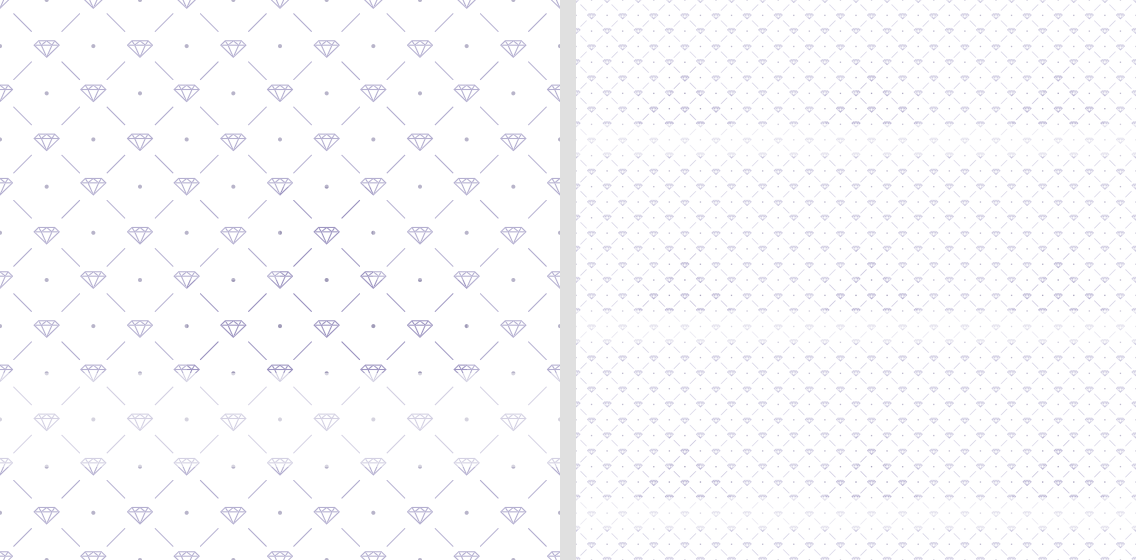
Left: one tile. Right: repeated 3 by 3.
This pattern is drawn by a Shadertoy shader. Its source:

```glsl
// Lavender line-art gems, dots and diagonal dashes in a lattice, tinted cell by cell.

// Lengths are in cells; the canvas is REPEATS cells wide and high.
const float REPEATS     = 6.0;
const float GEM_STROKE  = 0.0058;   // half widths
const float DASH_STROKE = 0.0055;
const float DOT_RADIUS  = 0.0215;

const float GEM_TOP     = 0.088;    // gem heights, from its centre
const float GEM_BELT    = 0.041;
const float GEM_TIP     = -0.088;
const float CROWN_HALF  = 0.086;    // gem half widths
const float BELT_HALF   = 0.134;
const float FACET_HALF  = 0.057;

const float DASH_NEAR   = 0.164;    // dash ends, from the cell centre
const float DASH_FAR    = 0.352;

const vec2 GEM_A = vec2(0.5, 0.475);
const vec2 GEM_B = vec2(0.0, 0.0);
const vec2 DOT_A = vec2(0.0, 0.506);
const vec2 DOT_B = vec2(0.5, 0.0);

const vec3 PAPER    = vec3(1.0);
const vec3 INK      = vec3(0.71, 0.69, 0.82);
const vec3 INK_DARK = vec3(0.62, 0.59, 0.76);
const vec3 INK_PALE = vec3(0.83, 0.82, 0.89);
const float DOT_GREY = 0.35;

// Offset from a point that repeats once per cell.
vec2 wrapOffset(vec2 p, vec2 centre) {
    return fract(p - centre + 0.5) - 0.5;
}

float segmentDist(vec2 p, vec2 a, vec2 b) {
    vec2 pa = p - a, ba = b - a;
    return length(pa - ba * clamp(dot(pa, ba) / dot(ba, ba), 0.0, 1.0));
}

// Distance to the lines of a cut gem, mirrored about its axis.
float gemDist(vec2 p) {
    p.x = abs(p.x);
    vec2 crown = vec2(CROWN_HALF, GEM_TOP);
    vec2 belt  = vec2(BELT_HALF, GEM_BELT);
    vec2 facet = vec2(FACET_HALF, GEM_BELT);
    vec2 top   = vec2(0.0, GEM_TOP);
    vec2 tip   = vec2(0.0, GEM_TIP);

    // Outline
    float d = segmentDist(p, top, crown);
    d = min(d, segmentDist(p, crown, belt));
    d = min(d, segmentDist(p, belt, tip));
    // Belt and facets
    d = min(d, segmentDist(p, vec2(0.0, GEM_BELT), belt));
    d = min(d, segmentDist(p, crown, facet));
    d = min(d, segmentDist(p, facet, top));
    return min(d, segmentDist(p, facet, tip));
}

// One pale row, and a stepped dark patch of four cells above it.
vec3 cellInk(vec2 cell) {
    float fromAxis = abs(cell.x - 3.0);
    bool dark = (cell.y == 2.0 && fromAxis < 1.5) || (cell.y == 3.0 && fromAxis < 0.5);
    return cell.y == 1.0 ? INK_PALE : dark ? INK_DARK : INK;
}

float coverage(float dist, float pixel) {
    return clamp(0.5 - dist / pixel, 0.0, 1.0);
}

void mainImage(out vec4 fragColor, in vec2 fragCoord) {
    vec2 p = fragCoord / iResolution.xy * REPEATS;
    float pixel = REPEATS / iResolution.y;
    vec3 ink = cellInk(floor(p));

    // Gems and the four diagonal dashes around the cell centre
    float gems = min(gemDist(wrapOffset(p, GEM_A)), gemDist(wrapOffset(p, GEM_B)));
    float dashes = segmentDist(abs(fract(p) - 0.5), vec2(DASH_NEAR), vec2(DASH_FAR));
    float strokes = min(gems - GEM_STROKE, dashes - DASH_STROKE);

    // Dots, slightly greyer than the strokes
    float dots = min(length(wrapOffset(p, DOT_A)), length(wrapOffset(p, DOT_B)));
    vec3 dotInk = mix(ink, vec3(dot(ink, vec3(1.0 / 3.0))), DOT_GREY);

    vec3 color = mix(PAPER, ink, coverage(strokes, pixel));
    color = mix(color, dotInk, coverage(dots - DOT_RADIUS, pixel));
    fragColor = vec4(color, 1.0);
}
```
